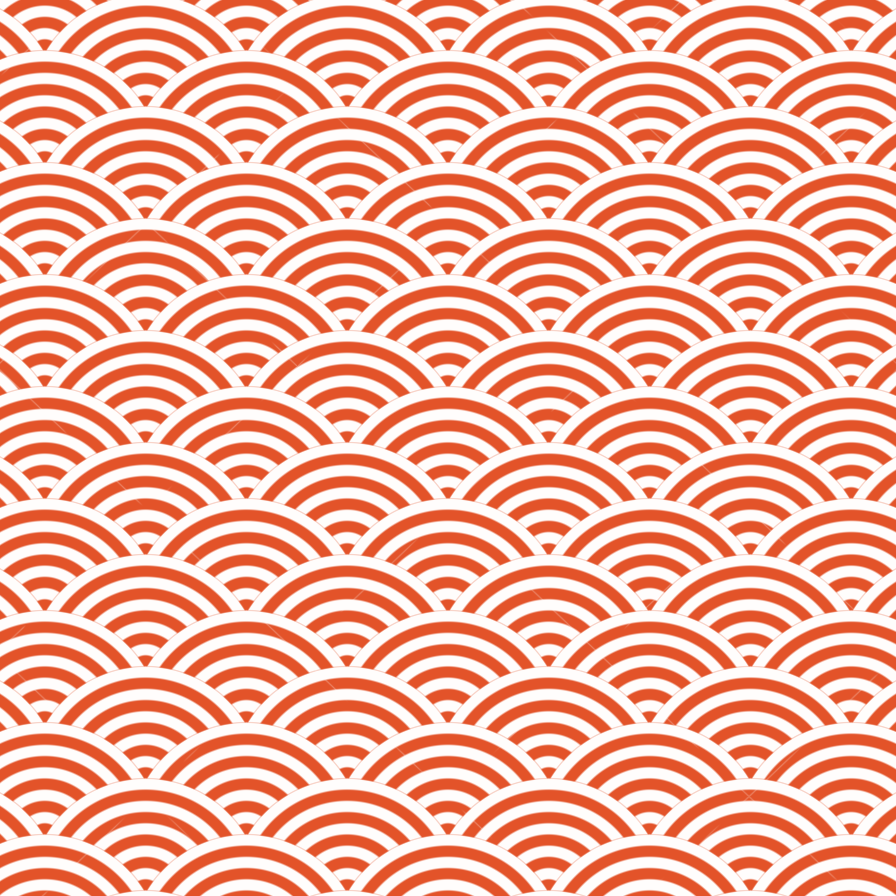
Give the GLSL for this pattern, as a WebGL 1 fragment shader.

```glsl
precision highp float;
// Overlapping wave scales (seigaiha): orange arcs on white with faint diagonal hairlines.

uniform vec2 u_resolution;

const vec3 PAPER = vec3(1.0, 0.993, 0.99);
const vec3 INK = vec3(0.89, 0.325, 0.16);

const float SCALE_WIDTH = 0.225;     // distance between scales in a row
const float ROW_STEP = 0.0625;       // vertical distance between rows
const float SCALE_RADIUS = 0.13;     // outer radius, including the white rim
const float RING_PITCH = 0.025;      // one white band plus one ink band
const float INK_SHARE = 0.5;         // part of the pitch that is ink
const vec2 TOP_ANCHOR = vec2(0.5, 0.5687); // crown of one scale in row zero
const float EDGE_SOFTNESS = 0.0014;

const vec2 SCRATCH_CELL = vec2(0.336, 0.32);
const vec2 SCRATCH_ORIGIN = vec2(0.5, 0.431);
const float SCRATCH_WIDTH = 0.0009;
const float SCRATCH_STRENGTH = 0.35;

// 1 inside the shape, 0 outside, for a signed distance.
float coverage(float dist, float soft) {
  return 1.0 - smoothstep(-soft, soft, dist);
}

// Ink amount of the concentric bands, white rim first.
float ringInk(float depth, float soft) {
  float fromBand = abs(fract(depth / RING_PITCH - 0.25) - 0.5);
  return coverage((fromBand - 0.5 * INK_SHARE) * RING_PITCH, soft);
}

// Composite the rows back to front: lower rows cover higher ones.
float scaleInk(vec2 p, float soft) {
  float firstRow = floor((p.y - TOP_ANCHOR.y) / ROW_STEP);
  float ink = 0.0;
  for (int i = 0; i < 4; i++) {
    float row = firstRow + 3.0 - float(i);
    float shift = 0.5 * mod(row, 2.0);
    float column = (p.x - TOP_ANCHOR.x) / SCALE_WIDTH - shift;
    float dx = (fract(column + 0.5) - 0.5) * SCALE_WIDTH;
    float dy = p.y - (TOP_ANCHOR.y + row * ROW_STEP - SCALE_RADIUS);
    float radius = length(vec2(dx, dy));
    ink = mix(ink, ringInk(SCALE_RADIUS - radius, soft),
              coverage(radius - SCALE_RADIUS, soft));
  }
  return ink;
}

// Layered sines that break the hairlines into short dashes.
float dashMask(vec2 p) {
  float wave = sin(p.x * 61.0 + 1.7 * sin(p.y * 23.0))
             + sin(p.y * 47.0 + 2.1 * sin(p.x * 31.0));
  return smoothstep(0.1, 0.9, wave);
}

// Thin crossing diagonals, worn away in places.
float scratches(vec2 p, float soft) {
  vec2 q = (p - SCRATCH_ORIGIN) / SCRATCH_CELL;
  vec2 diagonals = vec2(q.x + q.y, q.x - q.y);
  vec2 toLine = abs(fract(diagonals + 0.5) - 0.5) * SCRATCH_CELL.x * 0.7;
  float dist = min(toLine.x, toLine.y) - 0.5 * SCRATCH_WIDTH;
  return coverage(dist, soft) * dashMask(p) * SCRATCH_STRENGTH;
}

void main() {
  float size = min(u_resolution.x, u_resolution.y);
  vec2 p = gl_FragCoord.xy / size;
  float soft = max(EDGE_SOFTNESS, 0.75 / size);

  float ink = scaleInk(p, soft) * (1.0 - scratches(p, soft));
  gl_FragColor = vec4(mix(PAPER, INK, ink), 1.0);
}
```
